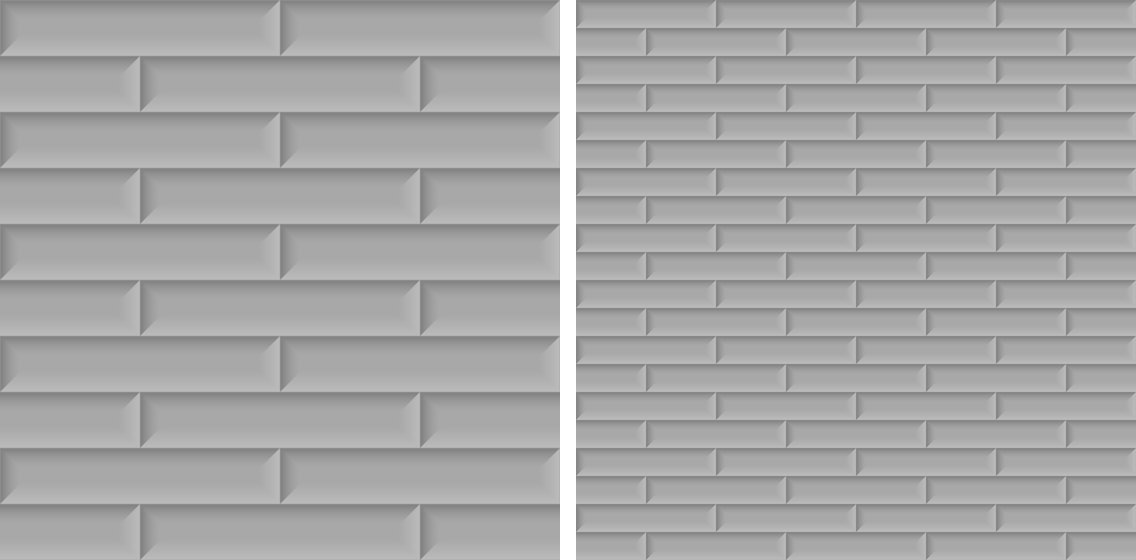
Left: one tile. Right: repeated 2 by 2.
Reproduce this pattern procedurally as a three.js fragment shader.

```glsl
varying vec2 vUv;

const vec2 BRICKS = vec2(2.0, 10.0);   // repeats across and up
const float BEVEL = 0.038;             // bevel width
const float SOFT = 0.0008;             // edge smoothing

const vec3 FACE = vec3(0.66);
const vec3 SHADE = vec3(0.495);
const vec3 LIGHT = vec3(0.735);
const vec3 JOINT = vec3(0.64);

// Position inside a running-bond brick, in canvas units
vec2 brickPosition(vec2 uv, vec2 count) {
  vec2 cell = uv * count;
  float evenRow = 1.0 - mod(floor(cell.y), 2.0);
  cell.x += 0.5 * evenRow;
  return fract(cell) / count;
}

// Bevel strength: 1 at the brick edge, 0 on the flat face
float bevel(float edgeDistance, float width, float curve) {
  return pow(clamp(1.0 - edgeDistance / width, 0.0, 1.0), curve);
}

void main() {
  vec2 size = 1.0 / BRICKS;
  vec2 p = brickPosition(vUv, BRICKS);

  // Left and top slopes lie in shade, right and bottom slopes in light
  float shadeDistance = min(p.x, size.y - p.y);
  float lightDistance = min(size.x - p.x, p.y);
  vec3 shaded = mix(FACE, SHADE, bevel(shadeDistance, BEVEL, 1.7));
  vec3 lit = mix(FACE, LIGHT, bevel(lightDistance, BEVEL, 1.1));

  // Mitred corners where the two slopes meet
  float shadeSide = smoothstep(-SOFT, SOFT, lightDistance - shadeDistance);
  vec3 color = mix(lit, shaded, shadeSide);

  // Hairline joint around each brick
  float edgeDistance = min(shadeDistance, lightDistance);
  color = mix(JOINT, color, smoothstep(0.0002, 0.0014, edgeDistance));

  gl_FragColor = vec4(color, 1.0);
}
```
